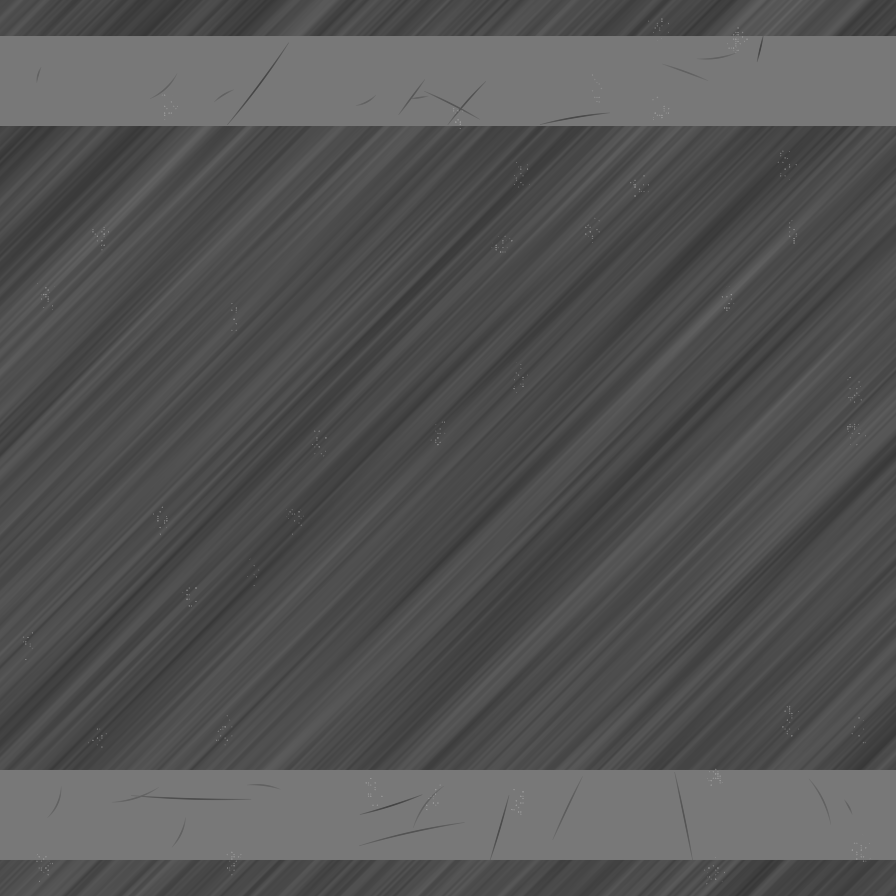
Write a Shadertoy shader that draws this texture.

```glsl
// Dark brushed metal with diagonal streaks, crossed by two plain grey bands.
// Streaks are stretched value noise; bands are distance functions worn by
// tapered scratches; clusters of tiny specks come from a hashed grid.

const float BAND_CENTER = 0.0905;   // distance from the nearer horizontal edge
const float BAND_HALF = 0.0502;
const float BAND_GREY = 0.472;
const float METAL_GREY = 0.291;
const float STREAK_GAIN = 0.055;
const float SCRATCH_WIDTH = 0.0008;
const float SCRATCH_DEPTH = 0.23;
const int FAINT_COUNT = 14;
const float CLUSTER_GRID = 13.0;
const float CLUSTER_CHANCE = 0.26;
const float SPECK_GRID = 400.0;
const float SPECK_GAIN = 0.21;

// Main scratches: start and end of each.
const int MAIN_COUNT = 12;
const vec4 MAIN_SCRATCHES[MAIN_COUNT] = vec4[MAIN_COUNT](
    vec4(.254, .861, .322, .952), vec4(.474, .898, .535, .867),
    vec4(.445, .872, .474, .911), vec4(.500, .861, .542, .909),
    vec4(.603, .861, .680, .874), vec4(.845, .931, .852, .961),
    vec4(.147, .112, .280, .108), vec4(.402, .091, .471, .113),
    vec4(.401, .056, .518, .082), vec4(.617, .063, .650, .133),
    vec4(.753, .138, .773, .040), vec4(.547, .040, .568, .112));

float hash(vec2 p) {
    vec3 q = fract(p.xyx * 0.1031);
    q += dot(q, q.yzx + 33.33);
    return fract((q.x + q.y) * q.z);
}

float noise(vec2 p) {
    vec2 i = floor(p), f = fract(p);
    f = f * f * (3.0 - 2.0 * f);
    return mix(mix(hash(i), hash(i + vec2(1, 0)), f.x),
               mix(hash(i + vec2(0, 1)), hash(i + vec2(1, 1)), f.x), f.y);
}

// Octaves of noise, narrow across the streaks and long along them.
float streaks(vec2 uv, float px) {
    float across = (uv.x - uv.y) * 0.7071 + 2.0;
    float along = (uv.x + uv.y) * 0.7071 + 2.0;
    float sum = 0.0, freq = 22.0;
    for (int i = 0; i < 5; i++) {
        float fade = clamp(1.8 - freq * px, 0.0, 1.0);
        vec2 p = vec2(across * freq, along * (1.5 + 0.6 * float(i)));
        sum += fade * (noise(p + 37.0 * float(i)) - 0.5);
        freq *= 2.05;
    }
    return sum;
}

// Coverage of a slightly bowed line that thins out at both ends.
float scratch(vec2 p, vec2 a, vec2 b, float bow, float px) {
    vec2 d = b - a;
    float len = length(d);
    vec2 dir = d / len;
    float t = clamp(dot(p - a, dir) / len, 0.0, 1.0);
    float arch = 4.0 * t * (1.0 - t);
    vec2 onLine = a + d * t + vec2(-dir.y, dir.x) * bow * len * arch;
    float width = SCRATCH_WIDTH * (0.4 + 0.6 * arch);
    float line = 1.0 - smoothstep(width - 0.5 * px, width + 0.7 * px, distance(p, onLine));
    return line * (0.35 + 0.65 * arch);
}

float bandScratches(vec2 uv, float px) {
    float wear = 0.0;
    for (int i = 0; i < MAIN_COUNT; i++) {
        vec4 s = MAIN_SCRATCHES[i];
        float id = float(i);
        float strength = mix(0.45, 1.0, hash(vec2(id, 3.0)));
        float bow = 0.04 * (hash(vec2(id, 8.0)) - 0.5);
        wear = max(wear, strength * scratch(uv, s.xy, s.zw, bow, px));
    }
    // Short faint marks scattered over both bands.
    for (int i = 0; i < FAINT_COUNT; i++) {
        float id = float(i) + 20.0;
        float y = BAND_CENTER + BAND_HALF * 1.6 * (hash(vec2(id, 2.0)) - 0.5);
        vec2 mid = vec2(hash(vec2(id, 1.0)), i % 2 == 0 ? y : 1.0 - y);
        float angle = 3.14159 * hash(vec2(id, 4.0));
        vec2 reach = vec2(cos(angle), sin(angle)) * mix(0.008, 0.032, hash(vec2(id, 5.0)));
        float bow = 0.2 * (hash(vec2(id, 6.0)) - 0.5);
        wear = max(wear, 0.4 * scratch(uv, mid - reach, mid + reach, bow, px));
    }
    return wear;
}

// Tiny dots kept only near randomly chosen cluster centres.
float specks(vec2 uv, float px) {
    vec2 cell = floor(uv * CLUSTER_GRID);
    vec2 jitter = vec2(hash(cell + 11.0), hash(cell + 53.0));
    vec2 offset = fract(uv * CLUSTER_GRID) - mix(vec2(0.25), vec2(0.75), jitter);
    float cluster = 1.0 - smoothstep(0.03, 0.24, length(offset * vec2(1.3, 0.85)));
    cluster *= step(hash(cell + 91.0), CLUSTER_CHANCE);
    vec2 grain = floor(uv * SPECK_GRID);
    float pick = step(1.0 - 0.24 * cluster, hash(grain + 7.0));
    float edge = px * SPECK_GRID * 0.4;
    float dotMask = 1.0 - smoothstep(0.35 - edge, 0.35 + edge, length(fract(uv * SPECK_GRID) - 0.5));
    return pick * dotMask * mix(0.3, 1.0, hash(grain + 71.0));
}

void mainImage(out vec4 fragColor, in vec2 fragCoord) {
    vec2 uv = fragCoord / iResolution.xy;
    float px = 1.0 / iResolution.y;

    float metal = METAL_GREY + STREAK_GAIN * streaks(uv, px);
    float painted = BAND_GREY - SCRATCH_DEPTH * bandScratches(uv, px);

    // Both bands share one distance by mirroring the height.
    float bandDistance = abs(min(uv.y, 1.0 - uv.y) - BAND_CENTER) - BAND_HALF;
    float band = 1.0 - smoothstep(-0.5 * px, 0.5 * px, bandDistance);

    float grey = mix(metal, painted, band);
    grey += SPECK_GAIN * specks(uv, px) * mix(1.0, 0.6, band);
    fragColor = vec4(vec3(grey), 1.0);
}
```
